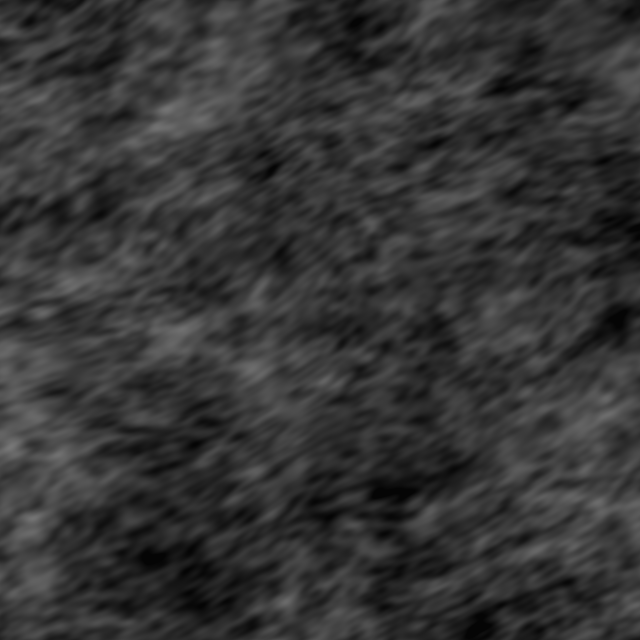
This texture is drawn by a Shadertoy shader. Its source:

```glsl
#define MEAN_GREY 0.212
#define CONTRAST 0.19
#define TILT 0.40
#define TILT_JITTER 0.10
#define BEND 0.05
#define BEND_SCALE 3.2
#define BASE_SCALE 3.0
#define SCALE_STEP 1.9
#define SOFT_LIMIT 100.0
#define STREAK_GAIN 0.5
#define GAIN_STEP 1.22
#define OCTAVES 6

// Integer hash: lattice cell to a random gradient in [-1, 1]
vec2 hashGradient(ivec2 cell) {
    uvec2 v = uvec2(cell) * 1664525u + 1013904223u;
    v.x += v.y * 1664525u;
    v.y += v.x * 1664525u;
    v ^= v >> 16u;
    v.x += v.y * 1664525u;
    v.y += v.x * 1664525u;
    v ^= v >> 16u;
    return vec2(v & 65535u) / 32767.5 - 1.0;
}

float gradientNoise(vec2 p) {
    vec2 cell = floor(p);
    vec2 f = p - cell;
    ivec2 c = ivec2(cell);
    vec2 w = f * f * f * (f * (f * 6.0 - 15.0) + 10.0);
    float a = dot(hashGradient(c), f);
    float b = dot(hashGradient(c + ivec2(1, 0)), f - vec2(1, 0));
    float d = dot(hashGradient(c + ivec2(0, 1)), f - vec2(0, 1));
    float e = dot(hashGradient(c + ivec2(1, 1)), f - vec2(1, 1));
    return mix(mix(a, b, w.x), mix(d, e, w.x), w.y);
}

// Coordinates along (x) and across (y) a direction
vec2 alignTo(vec2 p, float angle) {
    float c = cos(angle), s = sin(angle);
    return vec2(c * p.x + s * p.y, c * p.y - s * p.x);
}

// Broad round patches, then ever finer, longer and stronger streaks
float streaks(vec2 p) {
    float sum = 0.0;
    float scale = BASE_SCALE;
    float gain = 1.0;
    for (int i = 0; i < OCTAVES; i++) {
        float layer = float(i);
        float side = mod(layer, 2.0) * 2.0 - 1.0;
        vec2 q = alignTo(p, TILT + side * TILT_JITTER) * scale;
        q.x /= 1.0 + 0.28 * layer;
        float softness = exp(-pow(scale / SOFT_LIMIT, 2.0));
        sum += gain * softness * gradientNoise(q + layer * vec2(37.3, 71.7) + 11.4);
        scale *= SCALE_STEP;
        gain = STREAK_GAIN * pow(GAIN_STEP, layer + 1.0);
    }
    return sum;
}

void mainImage(out vec4 fragColor, in vec2 fragCoord) {
    vec2 p = fragCoord / iResolution.y;

    // Gentle bending makes the streak direction wander
    vec2 bend = vec2(gradientNoise(p * BEND_SCALE + 5.2),
                     gradientNoise(p * BEND_SCALE + 83.6));
    float grey = MEAN_GREY + CONTRAST * streaks(p + BEND * bend);

    fragColor = vec4(vec3(clamp(grey, 0.02, 0.5)), 1.0);
}
```
